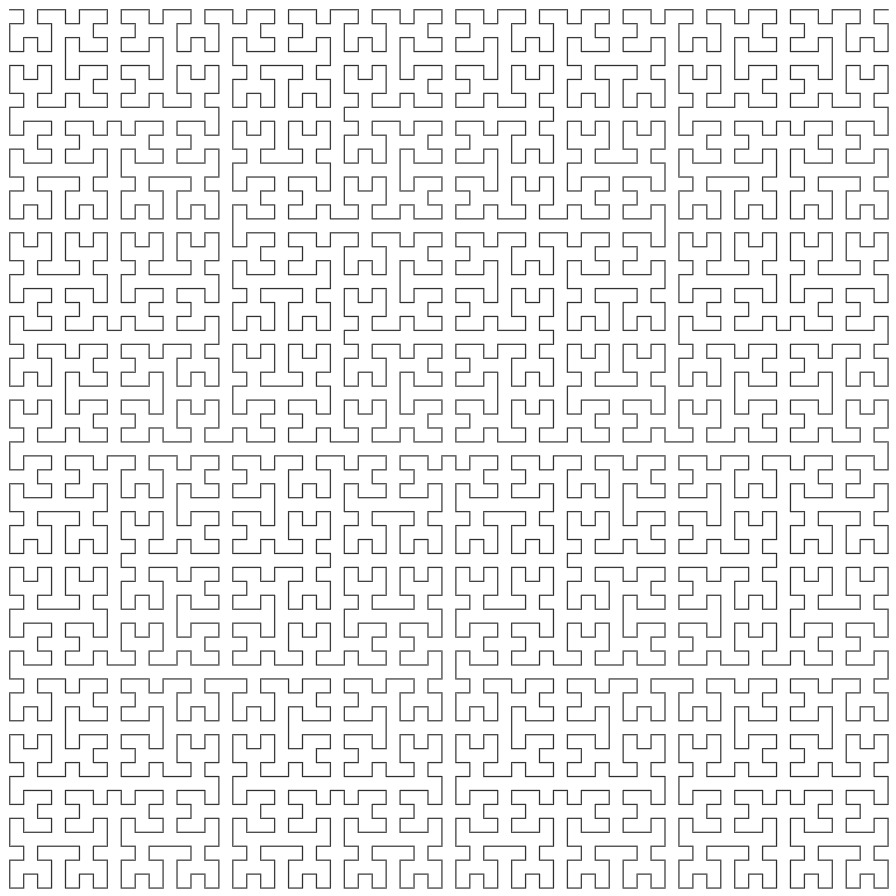
Write a Shadertoy shader that draws this pattern.

```glsl
const int GRID = 64;              // cells per side of the order-6 curve
const float CELL = 0.01556;       // cell size in canvas units
const float LINE_WIDTH = 0.00125; // stroke width in canvas units
const vec2 CENTER = vec2(0.001);  // offset of the curve, right and down
const vec3 PAPER = vec3(1.0);
const vec3 INK = vec3(0.12);

// Position of a cell along the Hilbert curve
int hilbertIndex(ivec2 cell, int size) {
    int index = 0;
    for (int s = size / 2; s > 0; s /= 2) {
        ivec2 quadrant = ivec2((cell.x / s) & 1, (cell.y / s) & 1);
        index += s * s * ((3 * quadrant.x) ^ quadrant.y);
        cell &= ivec2(s - 1);
        if (quadrant.y == 0) {
            if (quadrant.x == 1) cell = ivec2(s - 1) - cell;
            cell = cell.yx;
        }
    }
    return index;
}

bool insideGrid(ivec2 cell, int size) {
    return all(greaterThanEqual(cell, ivec2(0))) && all(lessThan(cell, ivec2(size)));
}

float segmentDistance(vec2 p, vec2 end) {
    float along = clamp(dot(p, end) / dot(end, end), 0.0, 1.0);
    return length(p - end * along);
}

// Distance to the curve, in cells
float curveDistance(vec2 p, int size) {
    ivec2 cell = clamp(ivec2(floor(p)), ivec2(0), ivec2(size - 1));
    vec2 local = p - vec2(cell) - 0.5;
    int index = hilbertIndex(cell, size);
    float nearest = 1e3;
    ivec2 direction = ivec2(1, 0);
    for (int i = 0; i < 4; i++) {
        ivec2 neighbor = cell + direction;
        if (insideGrid(neighbor, size) && abs(hilbertIndex(neighbor, size) - index) == 1)
            nearest = min(nearest, segmentDistance(local, vec2(direction)));
        direction = ivec2(-direction.y, direction.x);
    }
    return nearest;
}

// Share of a filter window covered by a stroke, exact for hairlines
float strokeCoverage(float dist, float halfWidth, float radius) {
    float overlap = min(dist + halfWidth, radius) - max(dist - halfWidth, -radius);
    return clamp(overlap / (2.0 * radius), 0.0, 1.0);
}

void mainImage(out vec4 fragColor, in vec2 fragCoord) {
    float canvas = min(iResolution.x, iResolution.y);
    vec2 p = (fragCoord - 0.5 * iResolution.xy) / canvas;
    p.y = -p.y;                   // the curve starts at the top left

    vec2 gridPos = (p - CENTER) / CELL + 0.5 * float(GRID);
    float dist = curveDistance(gridPos, GRID) * CELL;
    float ink = strokeCoverage(dist, 0.5 * LINE_WIDTH, 0.6 / canvas);
    fragColor = vec4(mix(PAPER, INK, ink), 1.0);
}
```
